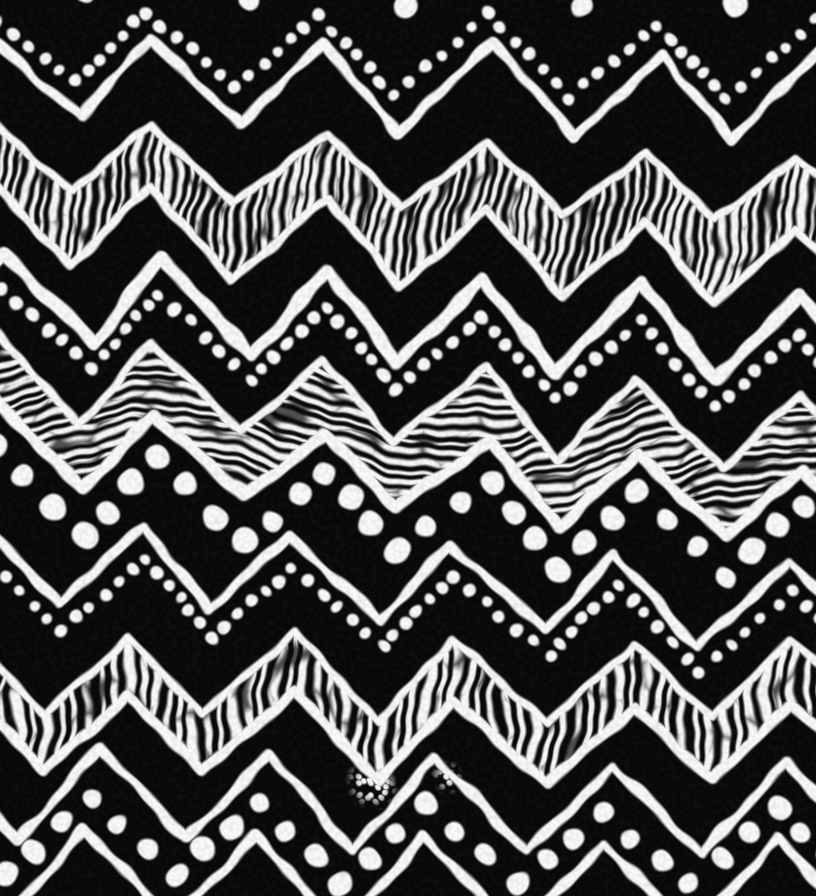
This pattern is drawn by a WebGL 2 fragment shader. Its source:

```glsl
#version 300 es
precision highp float;
uniform vec2 u_resolution;
out vec4 fragColor;

float hash(vec2 c) {
  return fract(sin(dot(c, vec2(127.1, 311.7))) * 43758.5);
}

// Cellular noise: distance to the nearest scattered point
float cells(vec2 p) {
  vec2 home = floor(p);
  float nearest = 2.0;
  for (int j = -1; j <= 1; j++)
    for (int i = -1; i <= 1; i++) {
      vec2 c = home + vec2(i, j);
      nearest = min(nearest, distance(p, c + vec2(hash(c), hash(c + 41.0))));
    }
  return nearest;
}

float cover(float d) {
  float soft = max(0.0022, 0.8 / u_resolution.y);
  return 1.0 - smoothstep(-soft, soft, d);
}

// row: first peak x, middle height, amplitude, tilt; rep: period, seed
vec2 corner(float k, vec4 row, vec2 rep) {
  vec2 jitter = vec2(hash(vec2(k, rep.y)), hash(vec2(k, rep.y + 7.0))) - 0.5;
  float x = row.x + k * 0.5 * rep.x + 0.022 * jitter.x;
  float side = mod(k, 2.0) < 0.5 ? -1.0 : 1.0;
  return vec2(x, row.y + row.w * x + side * row.z + 0.014 * jitter.y);
}

// Distance to the zigzag, and signed height below it
vec2 zigzag(vec2 p, vec4 row, vec2 rep) {
  float k = floor((p.x - row.x) / (0.5 * rep.x));
  vec2 result = vec2(1.0, 0.0);
  for (float i = -1.0; i <= 1.0; i++) {
    vec2 a = corner(k + i, row, rep), ab = corner(k + i + 1.0, row, rep) - a;
    float t = clamp(dot(p - a, ab) / dot(ab, ab), 0.0, 1.0);
    result.x = min(result.x, distance(p, a + ab * t));
    if (p.x >= a.x && p.x < a.x + ab.x) result.y = p.y - a.y - ab.y * (p.x - a.x) / ab.x;
  }
  return result;
}

float stroke(vec2 p, vec4 row, vec2 rep, float halfWidth) {
  float uneven = 0.0008 * sin(p.x * 71.0 + rep.y) + 0.0006 * sin(p.y * 137.0);
  return cover(zigzag(p, row, rep).x - halfWidth - uneven);
}

// Dots spaced along each leg of a zigzag
float dots(vec2 p, vec4 row, vec2 rep, float count, float radius) {
  float k = floor((p.x - row.x) / (0.5 * rep.x));
  float d = 1.0;
  for (float i = -1.0; i <= 1.0; i++) {
    vec2 a = corner(k + i, row, rep), ab = corner(k + i + 1.0, row, rep) - a;
    float t = dot(p - a, ab) / dot(ab, ab);
    float n = clamp(floor(t * count + 0.5), 0.0, count - 1.0);
    vec2 id = vec2(n + count * (k + i), row.y * 90.0);
    vec2 shift = (vec2(hash(id), hash(id + 3.0)) - 0.5) * radius * 0.5;
    float size = radius * (0.82 + 0.3 * hash(id + 9.0));
    d = min(d, distance(p, a + ab * n / count + shift) - size);
  }
  return cover(d);
}

// Uneven pen strokes running along y
float hatch(vec2 p, float freq) {
  float u = p.x * freq + 0.22 * sin(p.y * 57.0 + p.x * 23.0) + 0.12 * sin(p.x * 151.0);
  float halfWidth = 0.17 + 0.17 * hash(vec2(floor(u), freq));
  float ink = cover((abs(fract(u) - 0.5) - halfWidth) / freq);
  return ink * (1.0 - 0.7 * smoothstep(0.5, 0.85, cells(vec2(u * 0.7, p.y * 30.0))));
}

float band(vec2 p, vec4 top, vec4 bottom, vec2 rep, vec2 widths, float fill) {
  vec2 upper = zigzag(p, top, rep), lower = zigzag(p, bottom, rep);
  float inside = cover(-upper.y) * cover(lower.y);
  return max(fill * inside, max(cover(upper.x - widths.x), cover(lower.x - widths.y)));
}

void main() {
  vec2 p = vec2(gl_FragCoord.x, u_resolution.y - gl_FragCoord.y) / u_resolution.y;
  vec2 grain = p * 170.0;
  // Hand tremor
  p += 0.0013 * sin(p.yx * vec2(83.0, 97.0)) + 0.0007 * sin(p.yx * 211.0 + 2.0);

  // Upper chevrons
  float ink = dots(p, vec4(0.18, -0.06, 0.055, 0.012), vec2(0.186, 1), 3.0, 0.014);
  ink = max(ink, dots(p, vec4(0.167, 0.05, 0.042, 0.022), vec2(0.186, 1), 6.0, 0.0068));
  ink = max(ink, stroke(p, vec4(0.172, 0.083, 0.048, 0.03), vec2(0.186, 1), 0.0055));
  ink = max(ink, band(p, vec4(0.176, 0.176, 0.038, 0.045), vec4(0.175, 0.25, 0.046, 0.06),
    vec2(0.18, 2), vec2(0.0045, 0.005), hatch(p + vec2(0.17 * p.y, 0), 84.0)));

  // Middle chevrons
  ink = max(ink, stroke(p, vec4(0.188, 0.327, 0.05, 0.055), vec2(0.175, 3), 0.0073));
  ink = max(ink, dots(p, vec4(0.186, 0.36, 0.043, 0.06), vec2(0.175, 3), 6.0, 0.0072));
  ink = max(ink, band(p, vec4(0.172, 0.42, 0.048, 0.07), vec4(0.175, 0.495, 0.043, 0.075),
    vec2(0.181, 4), vec2(0.0047, 0.0068), hatch(p.yx + vec2(0.04 * sin(p.x * 9.0), 0), 82.0)));
  ink = max(ink, dots(p, vec4(0.175, 0.548, 0.045, 0.062), vec2(0.181, 4), 3.0, 0.0135));
  ink = max(ink, stroke(p, vec4(0.152, 0.618, 0.047, 0.065), vec2(0.18, 5), 0.0055));
  ink = max(ink, dots(p, vec4(0.155, 0.652, 0.044, 0.06), vec2(0.18, 5), 6.0, 0.0068));

  // Lower chevrons
  ink = max(ink, band(p, vec4(0.144, 0.75, 0.044, 0.015), vec4(0.144, 0.812, 0.043, 0.025),
    vec2(0.185, 6), vec2(0.0045, 0.006), hatch(p + vec2(0.06 * p.y, 0), 66.0)));
  ink = max(ink, stroke(p, vec4(0.117, 0.887, 0.05, 0.02), vec2(0.188, 7), 0.0055));
  ink = max(ink, dots(p, vec4(0.105, 0.934, 0.042, 0.015), vec2(0.188, 7), 3.0, 0.0125));
  ink = max(ink, stroke(p, vec4(0.1, 0.98, 0.05, 0.012), vec2(0.19, 7), 0.0055));

  // Smudged ink and cloth grain
  float smudge = max(0.032 - distance(p, vec2(0.415, 0.875)), 0.022 - distance(p, vec2(0.5, 0.867)));
  ink = max(ink, smoothstep(0.0, 0.02, smudge) * smoothstep(0.55, 0.2, cells(p * 110.0)));
  float weave = cells(grain) - 0.45;
  vec3 cloth = vec3(0.04) + 0.035 * weave;
  vec3 paint = vec3(0.95, 0.95, 0.955) - 0.09 * weave;
  fragColor = vec4(mix(cloth, paint, ink), 1.0);
}
```
